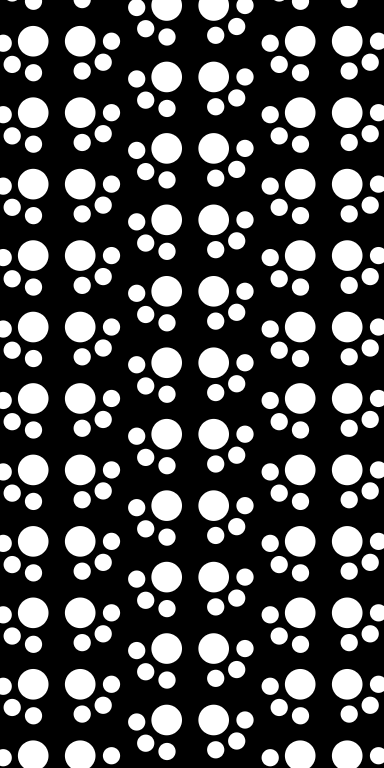
This pattern is drawn by a Shadertoy shader. Its source:

```glsl
// White discs on black: pairs of paw-like clusters, one large disc and three small ones,
// in columns where every other column drops by half a row.
// Each cell is folded by rounding, then the nearest disc edge is smoothed over one pixel.

float disc(vec2 p, vec2 center, float radius) {
    return length(p - center) - radius;
}

// One large disc at the origin with three small ones beside and below it (y points down)
float cluster(vec2 p, vec2 side, vec2 diagonal, vec2 below) {
    float d = disc(p, vec2(0.0), 15.3);
    d = min(d, disc(p, side, 8.6));
    d = min(d, disc(p, diagonal, 8.6));
    return min(d, disc(p, below, 8.6));
}

void mainImage(out vec4 fragColor, in vec2 fragCoord) {
    // Canvas is 768 units tall, with y running downward
    float unitsPerPixel = 768.0 / iResolution.y;
    vec2 p = vec2(fragCoord.x, iResolution.y - fragCoord.y) * unitsPerPixel;

    // Half-drop repeat around the central column
    vec2 pitch = vec2(133.5, 71.45);
    p -= vec2(190.2, 291.3);
    float column = round(p.x / pitch.x);
    p.x -= column * pitch.x;
    p.y += 0.5 * pitch.y * mod(column, 2.0);

    // Rows are centered a little below the large discs
    p.y -= pitch.y * round((p.y - 12.0) / pitch.y);

    // Left and right clusters, nearly mirrored
    float left = cluster(p + vec2(23.5, 0.0),
        vec2(-30.0, 2.0), vec2(-21.0, 23.2), vec2(0.3, 31.5));
    float right = cluster(p - vec2(23.5, 0.0),
        vec2(31.3, 0.0), vec2(23.0, 21.0), vec2(2.0, 29.8));

    float coverage = clamp(0.5 - min(left, right) / unitsPerPixel, 0.0, 1.0);
    fragColor = vec4(vec3(coverage), 1.0);
}
```
